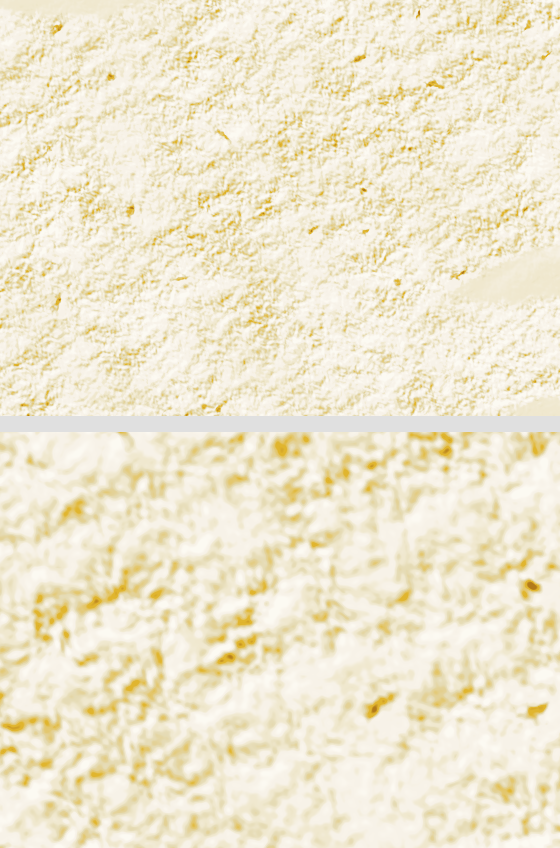
Top: the whole. Bottom: its middle third, enlarged.
This texture is drawn by a Shadertoy shader. Its source:

```glsl
vec2 hash2(vec2 p) {
    return fract(sin(vec2(dot(p, vec2(127.1, 311.7)), dot(p, vec2(269.5, 183.3)))) * 43758.5);
}

float cornerSlope(vec2 cell, vec2 offset) {
    float angle = 6.2832 * hash2(cell).x;
    return dot(vec2(cos(angle), sin(angle)), offset);
}

float gradientNoise(vec2 p) {
    vec2 i = floor(p), f = fract(p);
    vec2 u = f * f * f * (f * (f * 6.0 - 15.0) + 10.0);
    vec2 e = vec2(1, 0);
    return mix(mix(cornerSlope(i, f), cornerSlope(i + e.xy, f - e.xy), u.x),
               mix(cornerSlope(i + e.yx, f - e.yx), cornerSlope(i + e.xx, f - e.xx), u.x), u.y);
}

// Coordinates along and across the scoop marks, which rise to the right
vec2 alongFurrows(vec2 p) {
    return vec2(dot(p, vec2(0.88, 0.47)), dot(p, vec2(-0.47, 0.88)));
}

// Furrows, lumps and creased puffs, with crumbs that roughen the hollows most
float surfaceHeight(vec2 p) {
    p += 0.008 * vec2(gradientNoise(p * 23.0), gradientNoise(p * 23.0 + 40.0));
    vec2 q = alongFurrows(p);
    vec2 diagonal = vec2(p.x + p.y, p.y - p.x) * 0.707;
    float lumps = 0.65 * gradientNoise(q * vec2(8, 17))
                + 0.6 * gradientNoise(q * vec2(22, 29) + 11.0)
                + 0.7 * abs(gradientNoise(diagonal * 33.0 + 3.0)) - 0.12;
    float crumbs = 0.42 * gradientNoise(diagonal * 58.0 + 5.0)
                 + 0.42 * gradientNoise(q * 98.0 + 23.0)
                 + 0.3 * gradientNoise(diagonal * 155.0 + 51.0);
    return lumps + crumbs * mix(1.3, 0.6, smoothstep(-0.25, 0.3, lumps));
}

// Pressed, smooth patches at the right edge and in two corners
float smoothPatch(vec2 p, float aspect) {
    p += 0.03 * gradientNoise(p * 14.0) + 0.012 * gradientNoise(p * 45.0);
    vec2 right = p - vec2(aspect, 0.35);
    right.y -= 0.22 * right.x;
    float d = length(right / vec2(0.28, 0.06));
    d = min(d, length((p - vec2(0.14, 1.01)) / vec2(0.26, 0.055)));
    d = min(d, length((p - vec2(aspect, 0.0)) / vec2(0.13, 0.05)));
    return 1.0 - smoothstep(0.7, 1.15, d);
}

// Torn holes: x is the depth, y the bright lip on the far side
vec2 tornHoles(vec2 p, float aspect) {
    vec2 wobble = 0.010 * vec2(gradientNoise(p * 55.0), gradientNoise(p * 55.0 + 17.0))
                + 0.007 * vec2(gradientNoise(p * 120.0), gradientNoise(p * 120.0 + 31.0));
    vec2 result = vec2(0);
    for (float i = 0.0; i < 18.0; i++) {
        vec2 size = hash2(vec2(i, 7.0));
        vec2 d = p + wobble - hash2(vec2(i, 3.0)) * vec2(aspect, 1);
        float angle = 3.1416 * hash2(vec2(i, 19.0)).x;
        mat2 turn = mat2(cos(angle), -sin(angle), sin(angle), cos(angle));
        vec2 radius = vec2(mix(0.012, 0.034, size.x * size.x), mix(0.006, 0.010, size.y));
        float hole = length(turn * d / radius);
        float lip = length(turn * (d - vec2(0.014, -0.008)) / (radius * 1.4));
        result = max(result, vec2(1.0 - smoothstep(0.3, 1.2, hole),
                                  1.0 - smoothstep(0.4, 1.3, lip)));
    }
    return result;
}

// From lit white through cream and butter to deep amber
vec3 creamColour(float shade) {
    vec3 c = mix(vec3(0.99, 0.98, 0.95), vec3(0.97, 0.95, 0.91), smoothstep(-2.0, -0.6, shade));
    c = mix(c, vec3(0.94, 0.91, 0.81), smoothstep(-0.5, 0.5, shade));
    c = mix(c, vec3(0.90, 0.86, 0.71), smoothstep(0.5, 1.3, shade));
    c = mix(c, vec3(0.89, 0.82, 0.59), smoothstep(1.3, 1.9, shade));
    c = mix(c, vec3(0.89, 0.78, 0.43), smoothstep(1.9, 2.6, shade));
    c = mix(c, vec3(0.88, 0.71, 0.18), smoothstep(2.6, 3.3, shade));
    return mix(c, vec3(0.70, 0.48, 0.10), smoothstep(3.7, 5.0, shade));
}

void mainImage(out vec4 fragColor, in vec2 fragCoord) {
    vec2 p = fragCoord / iResolution.y;
    float aspect = iResolution.x / iResolution.y;

    // Light from the upper left; hollows stay darker
    float h = surfaceHeight(p);
    float slope = surfaceHeight(p + vec2(-0.005, 0.006)) - h;
    float shade = 0.06 + 2.6 * slope - 2.0 * h;

    // Crumbly and calm areas, with broad shadows along the furrows
    shade *= 1.0 + 0.6 * gradientNoise(p * 5.0 + 2.0);
    shade += 0.8 * gradientNoise(p * 2.5 + 9.0);
    shade += 0.6 * gradientNoise(alongFurrows(p) * vec2(4, 9) + 14.0);

    // Smooth patches keep only faint streaks
    float streaks = 0.35 + 0.7 * gradientNoise(alongFurrows(p) * vec2(4, 16) + 31.0);
    shade = mix(shade, streaks + 0.12 * shade, smoothPatch(p, aspect));

    vec2 holes = tornHoles(p, aspect);
    shade = mix(shade, -1.0, 0.7 * holes.y * (1.0 - holes.x));
    shade = mix(shade, 3.6 + 0.8 * shade, holes.x);

    fragColor = vec4(creamColour(shade), 1.0);
}
```
